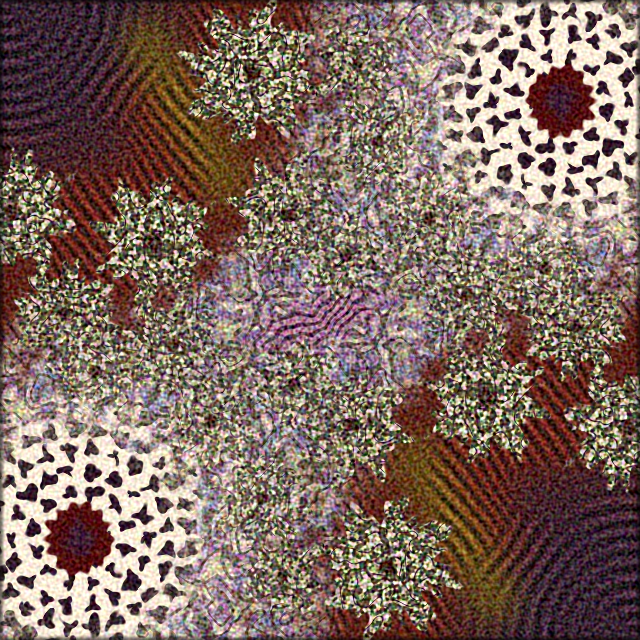
This background is drawn by a WebGL 2 fragment shader. Its source:

```glsl
#version 300 es
precision highp float;
// Point-symmetric fractal lace: two spotted suns, snowflake rosettes and rippled dark corners.
uniform vec2 u_resolution;
out vec4 fragColor;

const float TAU = 6.28319;
const vec3 OLIVE = vec3(0.38, 0.36, 0.26);
const vec3 CREAM = vec3(0.82, 0.75, 0.71);
const vec3 LILAC = vec3(0.56, 0.42, 0.59);
const vec3 RUST = vec3(0.40, 0.15, 0.11);
const vec3 PLUM = vec3(0.19, 0.09, 0.16);
const vec3 LICHEN = vec3(0.66, 0.69, 0.42);

// Rosettes as centre and radius; each is also drawn turned by half a circle
const vec3 ROSETTES[11] = vec3[11](
  vec3(-0.105, 0.385, 0.115), vec3(-0.26, 0.125, 0.10), vec3(-0.05, 0.165, 0.095),
  vec3(-0.48, 0.17, 0.10), vec3(0.04, 0.10, 0.075), vec3(-0.40, 0.01, 0.085),
  vec3(-0.23, -0.04, 0.085), vec3(0.17, 0.16, 0.08), vec3(0.06, 0.40, 0.065),
  vec3(0.09, 0.28, 0.08), vec3(0.35, 0.08, 0.08));

vec2 gradientAt(vec2 cell) {
  vec3 h = fract(cell.xyx * vec3(0.1031, 0.1030, 0.0973));
  h += dot(h, h.yzx + 33.33);
  float a = TAU * fract((h.x + h.y) * h.z);
  return vec2(cos(a), sin(a));
}

float noise(vec2 p) {
  vec2 i = floor(p), f = p - i, u = f * f * f * (f * (f * 6.0 - 15.0) + 10.0);
  vec2 e = vec2(1, 0);
  float low = mix(dot(gradientAt(i), f), dot(gradientAt(i + e), f - e), u.x);
  float high = mix(dot(gradientAt(i + e.yx), f - e.yx), dot(gradientAt(i + 1.0), f - 1.0), u.x);
  return mix(low, high, u.y);
}

// Noise unchanged by a half turn, and an odd displacement that keeps it so
float evenNoise(vec2 p, float freq, float seed) {
  return noise(p * freq + seed) + noise(-p * freq + seed);
}
vec2 oddWarp(vec2 p, float freq) {
  vec2 a = p * freq;
  return vec2(noise(a + 3.3) - noise(3.3 - a), noise(a + 17.7) - noise(17.7 - a));
}

float segment(vec2 p, vec2 a, vec2 b) {
  vec2 d = b - a;
  return length(p - a - d * clamp(dot(p - a, d) / dot(d, d), 0.0, 1.0));
}

// Dark rippled corner turning into rust, with an olive streak
vec3 cornerColor(vec2 p, float d, float wobble) {
  vec3 col = mix(PLUM * vec3(1.15, 1.5, 1.2), RUST * 0.9, smoothstep(0.16, 0.36, d + 0.06 * wobble));
  float streak = segment(p, vec2(-0.27, 0.43), vec2(-0.15, 0.22)) / 0.045;
  col = mix(col, vec3(0.42, 0.33, 0.10), 0.8 * exp(-streak * streak));
  float rings = sin(TAU * d / 0.024 + 4.0 * wobble);
  float slants = sin(TAU * (p.x + 0.75 * p.y) / 0.023 + 4.0 * wobble);
  float ripple = mix(rings, slants, smoothstep(0.24, 0.31, d));
  return col * (1.0 + 0.5 * ripple * smoothstep(-0.5, 0.2, wobble));
}

// Curled pale tissue of lilac, cream and grey-blue
vec3 tissueColor(vec2 q) {
  float a = evenNoise(q, 48.0, 1.7), c = evenNoise(q, 20.0, 5.1);
  float curl = sin(13.0 * evenNoise(q, 15.0, 9.2) + 5.0 * evenNoise(q, 50.0, 6.6));
  vec3 col = mix(LILAC, CREAM, smoothstep(-0.35, 0.3, a));
  col = mix(col, LICHEN, 0.45 * smoothstep(0.0, 0.4, c));
  col = mix(col, vec3(0.46, 0.53, 0.62), 0.6 * smoothstep(0.1, 0.5, -c));
  return mix(col, mix(PLUM, OLIVE, 0.6), 0.8 * smoothstep(0.0, 0.9, curl));
}

// Coverage of a lobed rosette; y holds its dark eye
vec2 rosette(vec2 p, float radius, float rough) {
  float r = length(p) / radius, a = atan(p.y, p.x);
  float edge = 0.82 + 0.13 * cos(8.0 * a + 2.0 * r) + 0.08 * cos(24.0 * a) + 0.2 * rough;
  return vec2(smoothstep(0.05, -0.05, r - edge), smoothstep(0.16, 0.09, r + 0.04 * rough));
}

vec3 laceColor(vec2 q, float grain) {
  float vein = abs(evenNoise(q, 46.0, 21.4)), tone = evenNoise(q, 85.0, 12.6);
  vec3 col = mix(OLIVE * 0.85, mix(LICHEN, CREAM, 0.3), smoothstep(-0.2, 0.15, tone + 0.4 * grain));
  col = mix(col, CREAM * 1.05, smoothstep(0.1, 0.4, tone + 0.5 * grain));
  return mix(mix(PLUM, OLIVE, 0.3), col, smoothstep(0.0, 0.16, vein));
}

// Rings of three-bladed dark spots around a sun
float sunSpots(vec2 p, float rough) {
  float pitch = 0.033, r = length(p), ring = floor((r - 0.056) / pitch);
  float mid = 0.056 + (ring + 0.5) * pitch;
  float count = floor(TAU * mid / 0.036);
  float turn = atan(p.y, p.x) / TAU * count + 0.5 * ring;
  vec2 local = vec2((fract(turn) - 0.5) * TAU * mid / count, r - mid);
  float blades = cos(3.0 * atan(local.y, local.x) + floor(turn) * 1.9 + ring);
  float size = 0.0098 + 0.0035 * blades + 0.007 * rough + 0.02 * (r - 0.07);
  return smoothstep(0.002, -0.002, length(local) - size);
}

void main() {
  vec2 p = gl_FragCoord.xy / u_resolution - 0.5;
  vec2 q = p + 0.013 * oddWarp(p, 17.0);
  float grain = evenNoise(p, 190.0, 31.3), rough = evenNoise(p, 38.0, 8.8);
  float wobble = evenNoise(p, 8.0, 2.4);

  // Ground, from the dark corners to the pale diagonal
  vec2 s = p.y > p.x ? p : -p;
  float d = length(s - vec2(-0.5, 0.5));
  float pale = smoothstep(0.45, 0.61, d + 0.06 * wobble + 0.06 * rough);
  vec3 col = mix(cornerColor(s, d, wobble), tissueColor(q), pale);

  // Pink ripples in the middle
  float heart = length(vec2(p.x - 0.4 * p.y, p.y - 0.25 * p.x) / vec2(0.09, 0.042));
  float wave = sin(TAU * (q.y - 0.75 * q.x + 0.012 * cos(50.0 * p.x)) / 0.019 + 3.0 * rough);
  vec3 pink = mix(vec3(0.28, 0.13, 0.23), vec3(0.72, 0.50, 0.61), smoothstep(-0.9, 0.3, wave));
  col = mix(col, pink, 0.9 * smoothstep(1.2, 0.6, heart + 0.4 * rough));

  // Rosettes
  vec2 cover = vec2(0);
  for (int i = 0; i < 22; i++) {
    vec3 f = ROSETTES[i / 2];
    cover = max(cover, rosette((i % 2 == 0 ? p : -p) - f.xy, f.z, rough));
  }
  vec3 lace = laceColor(q, grain);
  col = mix(col, lace, cover.x * mix(1.0, 0.7, pale));
  col = mix(col, RUST * 0.5, cover.y * 0.8);

  // Suns: spotted bright ring around a jagged dark disc
  float side = p.x + p.y > 0.0 ? 1.0 : -1.0;
  vec2 c = side * p - vec2(0.375, 0.341);
  float r = length(c), a = atan(c.y, c.x);
  float halo = smoothstep(0.225, 0.145, r + 0.05 * rough);
  vec3 spotColor = mix(PLUM * 0.9, lace * 0.75, 0.7 * smoothstep(0.10, 0.19, r));
  float spots = sunSpots(c + side * 0.008 * oddWarp(p, 42.0), rough);
  col += 0.1 * vec3(1.0, 0.85, 0.7) * smoothstep(0.32, 0.18, r);
  col = mix(col, mix(vec3(1.0, 0.94, 0.86), spotColor, spots), halo);
  vec3 disc = mix(PLUM * 1.25, vec3(0.32, 0.05, 0.05), smoothstep(0.005, 0.04, r + 0.012 * rough));
  col = mix(col, disc, smoothstep(0.003, -0.003, r - 0.053 - 0.004 * cos(14.0 * a) - 0.009 * rough));

  // Coloured grain and dark rim
  vec3 tint = vec3(evenNoise(p, 130.0, 4.1), evenNoise(p, 130.0, 14.5), evenNoise(p, 130.0, 27.9));
  float strength = (1.0 - 0.5 * halo) * mix(0.6, 1.0, max(pale, cover.x));
  col += (0.2 * tint + 0.32 * grain) * strength;
  vec2 rim = 0.5 - abs(p);
  col *= mix(0.45, 1.0, smoothstep(0.0, 0.009, min(rim.x, rim.y)));
  fragColor = vec4(clamp(col, 0.0, 1.0), 1.0);
}
```
